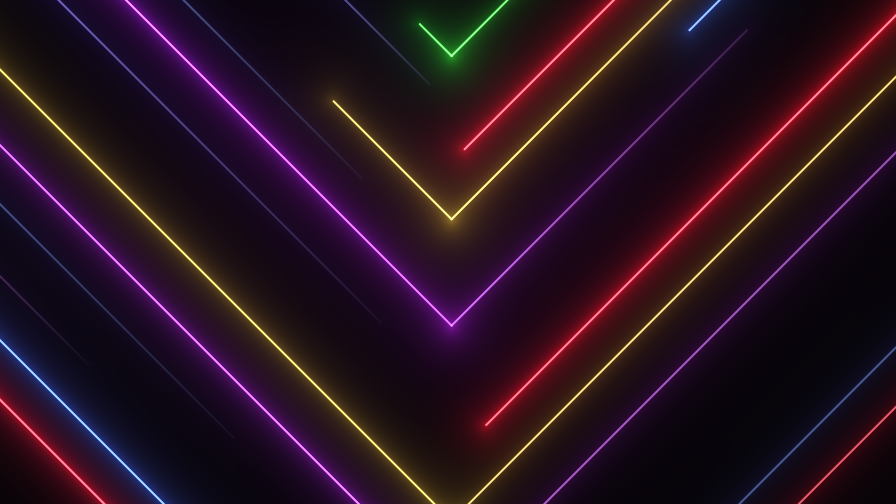
Give the GLSL for this background, as a Shadertoy shader.

```glsl
// Neon chevrons: glowing diagonal light tubes forming nested V shapes on a dark violet backdrop.

const vec3 VIOLET = vec3(0.58, 0.06, 0.80);
const vec3 RED    = vec3(1.00, 0.04, 0.13);
const vec3 GOLD   = vec3(0.72, 0.58, 0.08);
const vec3 BLUE   = vec3(0.12, 0.36, 0.95);
const vec3 INDIGO = vec3(0.22, 0.18, 0.90);
const vec3 GREEN  = vec3(0.08, 0.85, 0.10);

const float LEFT = -1.0;
const float RIGHT = 1.0;

// Screen-blends one 45 degree tube; span and power hold its inner and outer ends.
void addArm(inout vec3 scene, vec2 p, float side, float apex, vec2 span,
            vec3 tint, vec2 power, float glow) {
    vec2 q = vec2(side * p.x, p.y - apex);
    float along = clamp(0.5 * (q.x + q.y), span.x, span.y);
    float d = length(q - along);
    float level = mix(power.x, power.y, (along - span.x) / (span.y - span.x));

    float core = 1.0 - smoothstep(0.0008, 0.0008 + 1.2 / iResolution.y, d);
    float halo = glow * (0.42 * exp(-d / 0.045) + 0.32 * exp(-d / 0.010));
    vec3 light = level * (tint * halo + mix(tint, vec3(1.0), 0.5) * core);
    scene = 1.0 - (1.0 - scene) * (1.0 - clamp(light, 0.0, 1.0));
}

void mainImage(out vec4 fragColor, in vec2 fragCoord) {
    // Height-based units, with x measured from the shared axis of the chevrons
    vec2 p = (fragCoord - vec2(0.504 * iResolution.x, 0.0)) / iResolution.y;

    // Backdrop with a soft plum haze
    vec2 haze = (p - vec2(-0.08, 0.62)) / vec2(0.65, 0.45);
    vec3 scene = vec3(0.018, 0.014, 0.026)
               + vec3(0.050, 0.004, 0.048) * exp(-dot(haze, haze));

    // Inner chevrons
    addArm(scene, p, LEFT,  0.889, vec2(0.0, 0.063), GREEN, vec2(1.0, 0.8), 0.65);
    addArm(scene, p, RIGHT, 0.889, vec2(0.0, 0.140), GREEN, vec2(1.0, 0.8), 0.65);
    addArm(scene, p, LEFT,  0.565, vec2(0.0, 0.234), GOLD, vec2(1.0, 0.9), 0.65);
    addArm(scene, p, RIGHT, 0.565, vec2(0.0, 0.500), GOLD, vec2(1.0, 0.8), 0.65);
    addArm(scene, p, LEFT,  0.354, vec2(0.0, 0.750), VIOLET, vec2(0.8, 1.1), 0.95);
    addArm(scene, p, RIGHT, 0.354, vec2(0.0, 0.586), VIOLET, vec2(0.8, 0.15), 0.75);

    // Red tubes on the right
    addArm(scene, p, RIGHT, 0.678, vec2(0.026, 0.400), RED, vec2(1.0), 0.95);
    addArm(scene, p, RIGHT, 0.088, vec2(0.069, 1.000), RED, vec2(0.9, 1.0), 0.95);

    // Outer chevrons, mirrored, with dimmer right arms
    for (float side = LEFT; side <= RIGHT; side += 2.0) {
        float dim = side > 0.0 ? 0.65 : 1.0;
        addArm(scene, p, side, -0.034, vec2(0.0, 1.1), GOLD, vec2(0.9), 0.75 * dim);
        addArm(scene, p, side, -0.184, vec2(0.0, 1.1), VIOLET, vec2(dim, 0.85 * dim), 0.85 * dim);
        addArm(scene, p, side, -0.571, vec2(0.5, 1.1), BLUE, vec2(dim * dim), 0.75 * dim);
        addArm(scene, p, side, -0.689, vec2(0.5, 1.1), RED, vec2(dim), 0.85 * dim);
    }

    // Thin blue streaks that fade toward the axis
    addArm(scene, p, LEFT,  0.220, vec2(0.140, 0.85), INDIGO, vec2(0.05, 0.65), 0.4);
    addArm(scene, p, LEFT,  0.468, vec2(0.178, 0.60), BLUE, vec2(0.05, 0.45), 0.35);
    addArm(scene, p, LEFT,  0.789, vec2(0.044, 0.25), INDIGO, vec2(0.08, 0.55), 0.35);
    addArm(scene, p, LEFT, -0.301, vec2(0.433, 0.95), BLUE, vec2(0.04, 0.42), 0.4);
    addArm(scene, p, LEFT, -0.444, vec2(0.720, 0.95), VIOLET, vec2(0.03, 0.30), 0.35);
    addArm(scene, p, RIGHT, 0.468, vec2(0.472, 0.60), BLUE, vec2(0.95), 0.65);

    fragColor = vec4(scene, 1.0);
}
```
